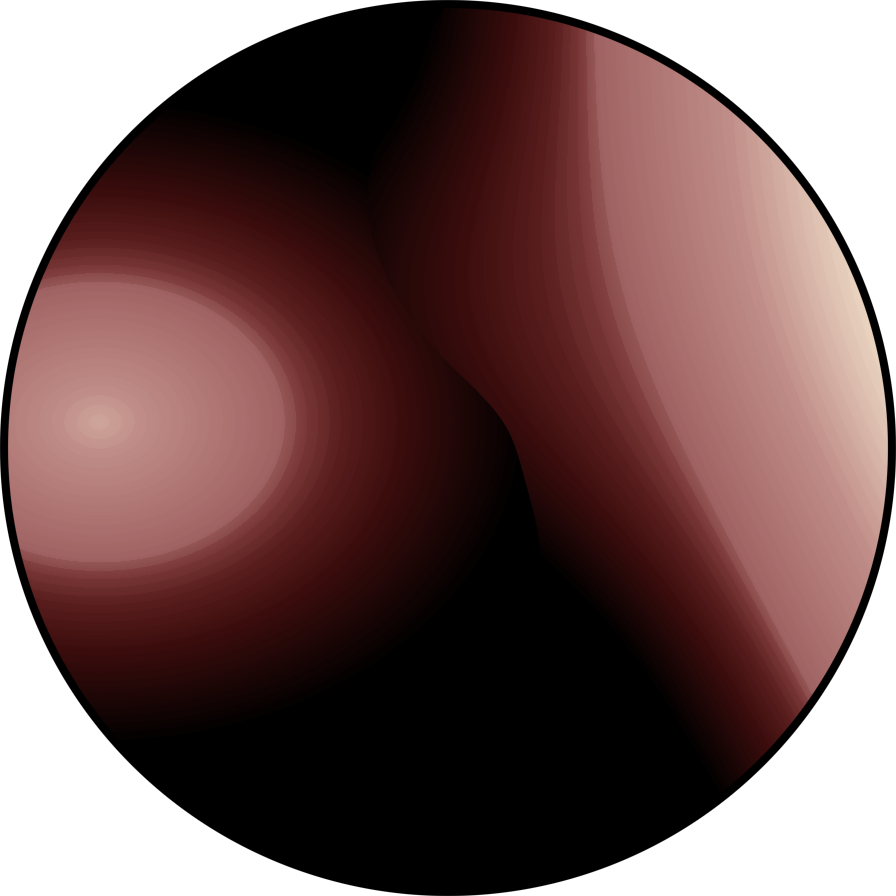
A WebGL 1 fragment shader for this background:

```glsl
precision highp float;

uniform vec2 u_resolution;

const vec3 PAPER = vec3(1.0);
const vec3 BLACK = vec3(0.0);
const vec3 CREAM = vec3(0.95, 0.89, 0.80);
const vec3 ROSE = vec3(0.75, 0.55, 0.53);
const vec3 PINK = vec3(0.63, 0.39, 0.39);
const vec3 BRICK = vec3(0.48, 0.22, 0.22);
const vec3 WINE = vec3(0.35, 0.115, 0.115);
const vec3 MAROON = vec3(0.23, 0.047, 0.047);

const float DISC_RADIUS = 0.5;
const float RIM_WIDTH = 0.009;

const vec2 GLOW_CENTER = vec2(0.111, 0.529);
const float GLOW_ASPECT = 1.32;
const float GLOW_CORE = 0.152;
const float GLOW_FADE = 0.208;
const float GLOW_PEAK = 0.65;

const float FOLD_X = 0.5065;
const float FOLD_SWING = 0.0964;
const float FOLD_TOP = 0.779;
const float FOLD_HALF_PERIOD = 0.406;

const float SHEEN_X = 0.664;
const float SHEEN_SLOPE = 0.54;
const float SHEEN_BEND_Y = 0.68;
const float SHEEN_BEND_SIZE = 0.1016;
const float SHEEN_REACH = 0.28;

const float BAND_COUNT = 22.0;
const float BAND_STRENGTH = 0.5;
const float PI = 3.14159265;

float bump(float x, float center, float width) {
  float d = (x - center) / width;
  return exp(-d * d);
}

// Tone 1 is cream, 0 is the pink edge, -1 is black
vec3 toneColor(float tone) {
  float banded = floor(tone * BAND_COUNT + 0.5) / BAND_COUNT;
  tone = mix(tone, banded, BAND_STRENGTH);
  float shade = -tone;
  vec3 color = mix(PINK, BRICK, clamp(shade / 0.1, 0.0, 1.0));
  color = mix(color, WINE, clamp((shade - 0.1) / 0.15, 0.0, 1.0));
  color = mix(color, MAROON, clamp((shade - 0.25) / 0.25, 0.0, 1.0));
  color = mix(color, BLACK, clamp((shade - 0.5) / 0.5, 0.0, 1.0));
  color = mix(color, ROSE, clamp(tone / 0.5, 0.0, 1.0));
  return mix(color, CREAM, clamp((tone - 0.5) / 0.5, 0.0, 1.0));
}

// Elliptical glow on the left
float glowTone(vec2 p) {
  vec2 offset = p - GLOW_CENTER;
  float d = length(vec2(offset.x / GLOW_ASPECT, offset.y));
  return d < GLOW_CORE
    ? GLOW_PEAK * (1.0 - d / GLOW_CORE)
    : (GLOW_CORE - d) / GLOW_FADE;
}

// Bent sheen on the right, with a fade that is widest above the middle
float sheenTone(vec2 p) {
  float bend = log(1.0 + exp((SHEEN_BEND_Y - p.y) / SHEEN_BEND_SIZE));
  float edge = SHEEN_X + SHEEN_SLOPE * SHEEN_BEND_SIZE * bend;
  float fade = 0.169 + 0.215 * bump(p.y, 0.629, 0.221);
  float s = p.x - edge;
  return s > 0.0 ? s / SHEEN_REACH : s / fade;
}

// S-shaped border between both surfaces
float foldEdge(float y) {
  float wave = cos(PI * (FOLD_TOP - y) / FOLD_HALF_PERIOD);
  return FOLD_X - FOLD_SWING * wave
    + 0.0208 * bump(y, 0.534, 0.0625)
    - 0.0182 * bump(y, 0.974, 0.078);
}

void main() {
  float size = min(u_resolution.x, u_resolution.y);
  vec2 p = (gl_FragCoord.xy - 0.5 * u_resolution) / size + 0.5;
  float soft = 0.75 / size;

  float side = smoothstep(-soft, soft, p.x - foldEdge(p.y));
  vec3 color = mix(toneColor(glowTone(p)), toneColor(sheenTone(p)), side);

  // Dark rim, then the paper outside
  float d = length(p - 0.5) - DISC_RADIUS;
  color = mix(color, BLACK, smoothstep(-soft, soft, d + RIM_WIDTH));
  color = mix(color, PAPER, smoothstep(-soft, soft, d));
  gl_FragColor = vec4(color, 1.0);
}
```
